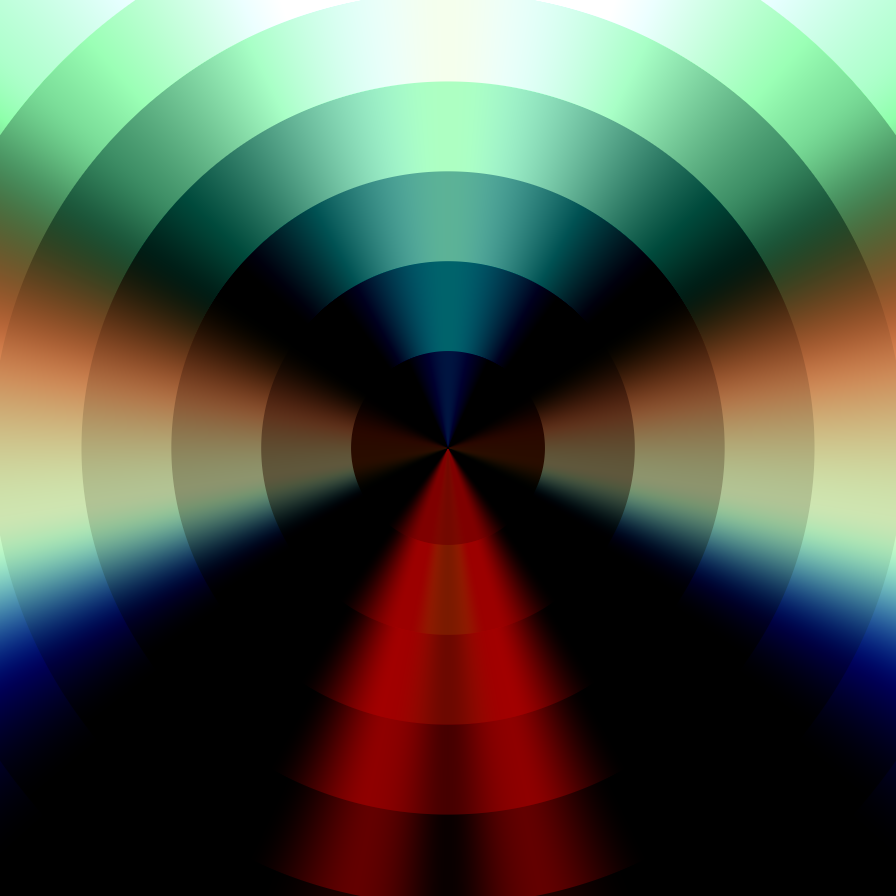
Write a Shadertoy shader that draws this background.

```glsl
// Draws stepped concentric rings crossed by soft coloured light fans on black.

const float RING_WIDTH = 0.1003;  // in canvas heights
const float RING_SHIFT = 0.09;    // in rings

// Value of c.x + c.y*n + c.z*n*n for each colour channel
vec3 quadratic(float n, vec3 constant, vec3 linear, vec3 square) {
    return constant + n * (linear + n * square);
}

float bell(float x, float width) {
    return exp(-x * x / (width * width));
}

// Ring number, blended over about one pixel at each edge
float ringIndex(float radius, float pixel) {
    float w = pixel / RING_WIDTH;
    float x = max(radius / RING_WIDTH - RING_SHIFT + 0.5 * w, 0.0);
    return floor(x) + clamp((fract(x) - 1.0) / w + 1.0, 0.0, 1.0);
}

// Blue fan that turns mint and white in the outer rings
vec3 topFan(float angle, float ring) {
    vec3 light = quadratic(ring, vec3(-0.4, 0.08, 0.25),
                           vec3(0.42, 0.31, 0.20), vec3(-0.02, 0.0, 0.0));
    light -= vec3(0.85, 0.9, 0.77) * smoothstep(0.0, 65.0, angle);
    light.b -= 0.03 * ring * bell(angle, 8.0);
    return max(light, 0.0) * (1.0 - smoothstep(48.0, 76.0, angle));
}

// Side fans running from brown through cream to navy
vec3 sideFan(float angle, float ring) {
    vec3 light = quadratic(ring, vec3(0.16, 0.05, 0.0),
                           vec3(0.23, 0.32, 0.26), vec3(-0.017, -0.027, -0.021));
    vec3 rise = smoothstep(vec3(56.0, 55.0, 60.0), vec3(82.0, 100.0, 102.0), vec3(angle));
    vec3 fallEnd = vec3(117.0, 119.0, 118.0 + 2.5 * ring);
    vec3 fall = smoothstep(vec3(98.0, 102.0, 104.0), fallEnd, vec3(angle));
    return max(light, 0.0) * rise * (1.0 - fall);
}

// Red wedge with a darker core and a faint brown heart
vec3 bottomFan(float angle, float ring) {
    float fromAxis = 180.0 - angle;
    float red = max(0.5 + ring * (0.16 - 0.046 * ring), 0.0);
    red *= smoothstep(141.0 + 3.2 * ring, 163.0 + 1.5 * ring, angle);
    red -= (0.05 + 0.08 * ring) * bell(fromAxis, 6.5);
    float heart = max(0.1 - 0.07 * abs(ring - 1.0), 0.0);
    float green = heart * (1.0 - smoothstep(5.0, 12.0, fromAxis));
    return vec3(max(red, 0.0), green, 0.0);
}

void mainImage(out vec4 fragColor, in vec2 fragCoord) {
    vec2 p = (fragCoord - 0.5 * iResolution.xy) / iResolution.y;

    // Mirrored polar coordinates: 0 degrees points up, 180 down
    float angle = degrees(atan(abs(p.x), p.y + 1e-6));
    float ring = ringIndex(length(p), 1.0 / iResolution.y);

    vec3 color = topFan(angle, ring) + sideFan(angle, ring) + bottomFan(angle, ring);
    fragColor = vec4(clamp(color, 0.0, 1.0), 1.0);
}
```
